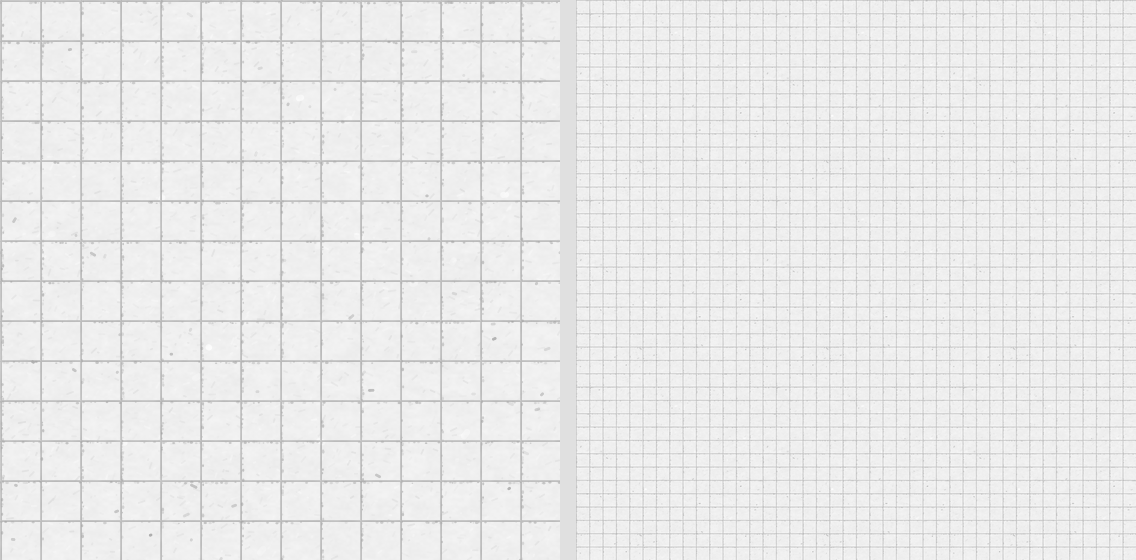
Left: one tile. Right: repeated 3 by 3.
Give the GLSL for this pattern, as a WebGL 2 fragment shader.

```glsl
#version 300 es
precision highp float;
// Squared paper: a 14 by 14 grid of thin grey rules on off-white stock.
// Ink flecks bleed to the right of and below each rule; wrapped noise, cellular
// fibres and rare specks give the paper its grain. Everything tiles.

uniform vec2 u_resolution;
out vec4 fragColor;

const float CELLS = 14.0;            // grid squares per side
const float RULE_OFFSET = 0.027;     // first rule from the left/top, in squares
const float RULE_HALF_WIDTH = 0.018; // in squares
const float FLECK_SLOTS = 12.0;      // possible ink flecks per square side
const float FLECK_DENSITY = 0.42;
const float FLECK_STRENGTH = 0.62;
const float FIBRE_GRID = 62.0;
const float SPECK_GRID = 22.0;
const float GRAIN_STRENGTH = 0.042;
const float FIBRE_STRENGTH = 0.050;
const float SPECK_STRENGTH = 0.26;
const vec3 PAPER = vec3(0.938);
const vec3 RULE_INK = vec3(0.695);
const vec3 FLECK_INK = vec3(0.64);

// Integer hash: three values in 0..1 for a cell and a seed.
vec3 hash3(vec2 cell, float seed) {
  uvec3 v = uvec3(cell, seed) * 1664525u + 1013904223u;
  v.x += v.y * v.z; v.y += v.z * v.x; v.z += v.x * v.y;
  v ^= v >> 16u;
  v.x += v.y * v.z; v.y += v.z * v.x; v.z += v.x * v.y;
  return vec3(v >> 8u) / 16777216.0;
}

// Value noise that wraps after a whole number of cells per axis.
float wrapNoise(vec2 p, vec2 cells, float seed) {
  vec2 q = p * cells, i = floor(q), f = fract(q);
  f = f * f * (3.0 - 2.0 * f);
  float a = hash3(mod(i, cells), seed).x;
  float b = hash3(mod(i + vec2(1, 0), cells), seed).x;
  float c = hash3(mod(i + vec2(0, 1), cells), seed).x;
  float d = hash3(mod(i + vec2(1, 1), cells), seed).x;
  return mix(mix(a, b, f.x), mix(c, d, f.x), f.y);
}

// One short soft stroke per occupied cell; returns the strongest one nearby.
float strokes(vec2 p, float cells, float density, float halfLen, float radius, float seed) {
  vec2 q = p * cells, base = floor(q);
  float soft = 0.6 * cells / u_resolution.x, ink = 0.0;
  for (int y = -1; y <= 1; y++)
  for (int x = -1; x <= 1; x++) {
    vec2 cell = base + vec2(x, y), id = mod(cell, cells);
    vec3 place = hash3(id, seed), look = hash3(id, seed + 1.0);
    if (place.z > density) continue;
    float angle = mix(-0.6, 1.3, look.x);
    vec2 dir = vec2(cos(angle), sin(angle)), r = q - cell - place.xy;
    r -= dir * clamp(dot(r, dir), -halfLen * look.y, halfLen * look.y);
    float edge = 1.0 - smoothstep(radius - soft, radius + soft, length(r));
    ink = max(ink, edge * mix(0.25, 1.0, look.z * look.z));
  }
  return ink;
}

// Ink flecks on the positive side of a rule; units are grid squares.
float flecks(float along, float across, float rule, float seed, float aa) {
  float slots = CELLS * FLECK_SLOTS, base = floor(along * FLECK_SLOTS), ink = 0.0;
  for (int k = -1; k <= 1; k++) {
    float slot = base + float(k);
    vec2 id = vec2(mod(slot, slots), mod(rule, CELLS));
    vec3 place = hash3(id, seed), look = hash3(id, seed + 1.0);
    float cluster = hash3(vec2(floor(id.x / 4.0), id.y), seed + 2.0).x;
    if (place.z > FLECK_DENSITY * 2.0 * cluster) continue;
    vec2 center = vec2((slot + place.x) / FLECK_SLOTS, mix(0.02, 0.055, place.y));
    vec2 r = (vec2(along, across) - center) * vec2(0.75, 1.0);
    float radius = mix(0.012, 0.034, look.x);
    float edge = 1.0 - smoothstep(radius - 0.6 * aa, radius + 0.6 * aa, length(r));
    ink = max(ink, edge * mix(0.3, 1.0, look.y));
  }
  return ink;
}

void main() {
  vec2 uv = gl_FragCoord.xy / u_resolution;
  float aa = CELLS / u_resolution.x;

  // Paper grain: slightly flattened noise in three sizes
  float grain = 0.30 * wrapNoise(uv, vec2(36, 52), 11.0)
              + 0.40 * wrapNoise(uv, vec2(90, 140), 12.0)
              + 0.30 * wrapNoise(uv, vec2(190, 240), 13.0) - 0.5;
  vec3 color = PAPER + GRAIN_STRENGTH * grain;

  // Dark and pale fibres, then rare specks
  color -= FIBRE_STRENGTH * strokes(uv, FIBRE_GRID, 0.38, 0.38, 0.10, 21.0);
  color += 0.4 * FIBRE_STRENGTH * strokes(uv, FIBRE_GRID, 0.30, 0.32, 0.10, 31.0);
  color -= SPECK_STRENGTH * strokes(uv, SPECK_GRID, 0.12, 0.10, 0.055, 41.0);
  color += 0.06 * strokes(uv, SPECK_GRID, 0.03, 0.10, 0.12, 51.0);

  // Signed distance to the nearest rules: positive is right or below
  vec2 g = vec2(uv.x, 1.0 - uv.y) * CELLS - RULE_OFFSET;
  vec2 rule = floor(g + 0.5), d = g - rule;
  float bleed = max(flecks(g.y, d.x, rule.x, 61.0, aa),
                    flecks(g.x, d.y, rule.y, 71.0, aa));
  color = mix(color, FLECK_INK, FLECK_STRENGTH * bleed);

  // Rules, with slightly uneven ink
  vec2 cover = clamp((RULE_HALF_WIDTH - abs(d)) / aa + 0.5, 0.0, 1.0);
  float wear = 0.05 * (wrapNoise(uv, vec2(70), 81.0) - 0.5);
  color = mix(color, RULE_INK + wear - 0.04 * bleed, max(cover.x, cover.y));

  fragColor = vec4(clamp(color, 0.0, 1.0), 1.0);
}
```
